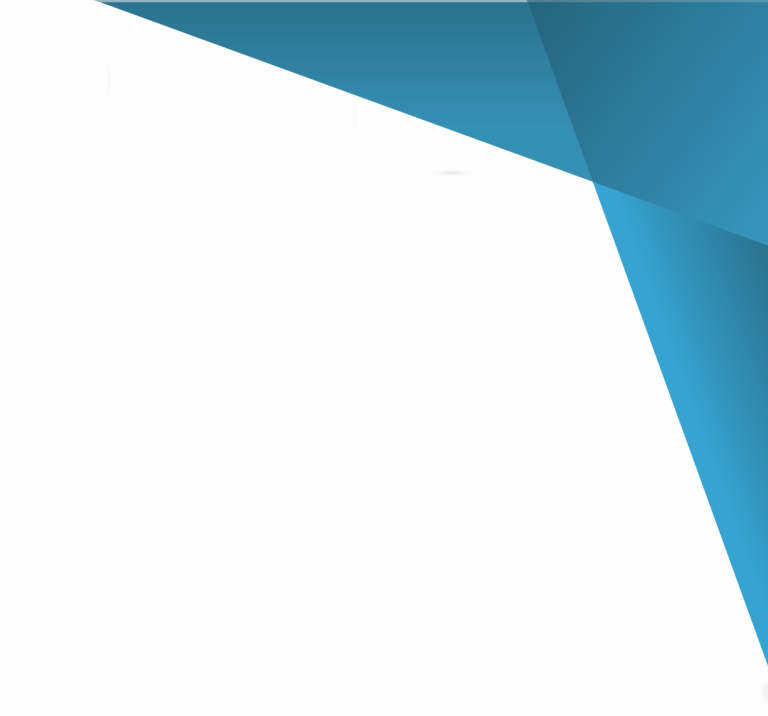
Give the GLSL for this background, as a Shadertoy shader.

```glsl
// Two overlapping blue ribbons folded across the upper right corner of a white sheet.
#define SHEET_HEIGHT 0.9336
#define BAND_START vec2(0.1263, 0.0013)
#define BAND_END vec2(1.0, 0.3203)
#define FOLD_START vec2(0.6862, 0.0)
#define FOLD_END vec2(1.0, 0.8685)
#define PAPER vec3(0.996)
#define DEEP_BLUE vec3(0.170, 0.450, 0.560)
#define MID_BLUE vec3(0.212, 0.565, 0.705)
#define BRIGHT_BLUE vec3(0.212, 0.640, 0.815)
#define SHADOW_BLUE vec3(0.145, 0.390, 0.485)
#define EDGE_SOFTNESS 0.0011

// Signed distance to the line a-b, positive on its upper right side.
float lineSide(vec2 p, vec2 a, vec2 b) {
    vec2 dir = normalize(b - a);
    return dot(p - a, vec2(dir.y, -dir.x));
}

// Faint elliptical mark with soft edges.
float smudge(vec2 p, vec2 center, vec2 radius) {
    vec2 q = (p - center) / radius;
    return exp(-dot(q, q));
}

void mainImage(out vec4 fragColor, in vec2 fragCoord) {
    // Width is one unit; y runs down from the top edge.
    vec2 uv = fragCoord / iResolution.xy;
    vec2 p = vec2(uv.x, (1.0 - uv.y) * SHEET_HEIGHT);
    float soft = max(EDGE_SOFTNESS, 0.6 / iResolution.x);

    float bandDist = lineSide(p, BAND_START, BAND_END);
    float foldDist = lineSide(p, FOLD_START, FOLD_END);
    float inBand = smoothstep(-soft, soft, bandDist);
    float inFold = smoothstep(-soft, soft, foldDist);

    // Paper with a few faint marks.
    float marks = 0.02 * smudge(p, vec2(0.142, 0.105), vec2(0.002, 0.018));
    marks += 0.02 * smudge(p, vec2(0.462, 0.150), vec2(0.003, 0.018));
    marks += 0.07 * smudge(p, vec2(0.588, 0.2255), vec2(0.016, 0.003));
    marks += 0.05 * smudge(p, vec2(0.998, 0.902), vec2(0.006, 0.012));
    vec3 color = PAPER - marks;

    // Descending ribbon, shaded away from its left edge.
    vec3 foldColor = mix(BRIGHT_BLUE, DEEP_BLUE, clamp((foldDist - 0.02) / 0.16, 0.0, 1.0));
    color = mix(color, foldColor, inFold);

    // Horizontal ribbon, darker where it overlaps the other.
    vec3 bandColor = mix(DEEP_BLUE, MID_BLUE, clamp((p.y - 0.012) / 0.155, 0.0, 1.0));
    float overlapShade = dot(p - FOLD_START, vec2(0.8, 0.6)) / 0.42;
    vec3 overlapColor = mix(SHADOW_BLUE, MID_BLUE + vec3(0.0, 0.015, 0.03), clamp(overlapShade, 0.0, 1.0));
    color = mix(color, mix(bandColor, overlapColor, inFold), inBand);

    // Pale rim along the top of the ribbons.
    float rim = 1.0 - smoothstep(0.0015, 0.0042, p.y);
    color = mix(color, vec3(0.80, 0.86, 0.86), rim * inBand * mix(0.65, 0.25, inFold));

    fragColor = vec4(color, 1.0);
}
```
